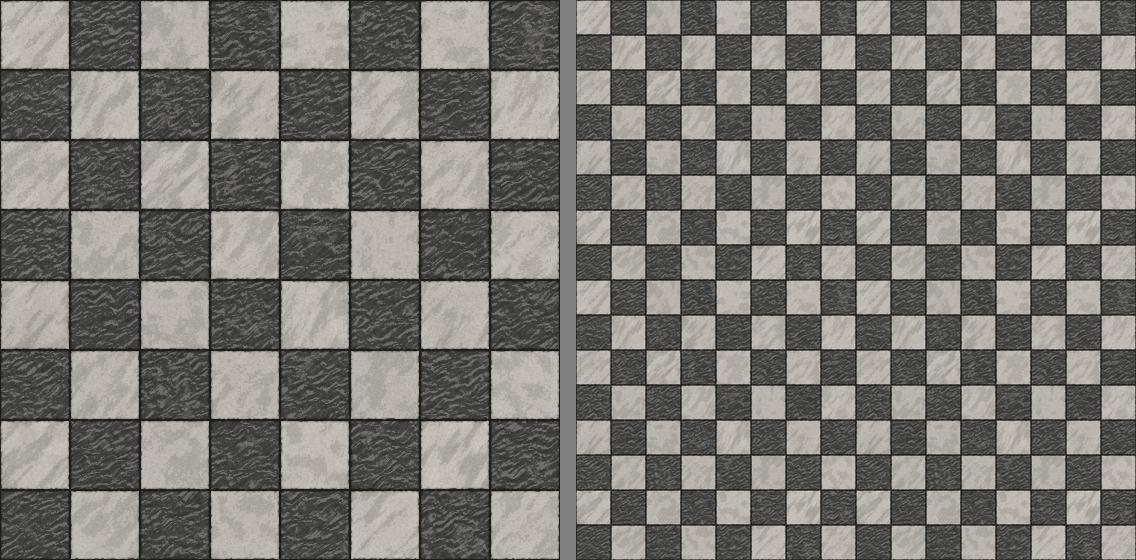
Left: one tile. Right: repeated 2 by 2.
Give the GLSL for this pattern, as a three.js fragment shader.

```glsl
// Checkerboard of 8 by 8 stone tiles, pale veined stone against dark slate.
// Each tile seeds its own value noise: streaks and clouds on the pale stone,
// embossed ridges on the slate. A worn dark joint wraps across the borders.
varying vec2 vUv;

const float TILES = 8.0;
const float WIDE_PERIOD = 512.0;
const float WEAR_PERIOD = 240.0;

const vec3 PALE_HIGH = vec3(0.75, 0.73, 0.705);
const vec3 PALE_LOW = vec3(0.63, 0.615, 0.59);
const vec3 SLATE_BASE = vec3(0.255, 0.255, 0.25);
const vec3 SLATE_RIDGE = vec3(0.43, 0.425, 0.415);
const vec3 JOINT = vec3(0.11, 0.11, 0.105);

float hash(vec2 p) {
  vec3 q = fract(vec3(p.xyx) * 0.1031);
  q += dot(q, q.yzx + 33.33);
  return fract((q.x + q.y) * q.z);
}

mat2 rotation(float angle) {
  float c = cos(angle), s = sin(angle);
  return mat2(c, -s, s, c);
}

// Value noise that wraps after a whole number of cells
float noise(vec2 p, float period, float seed) {
  vec2 cell = floor(p);
  vec2 f = fract(p);
  f = f * f * (3.0 - 2.0 * f);
  vec2 shift = seed * vec2(37.0, 91.0);
  vec2 lo = mod(cell, period) + shift;
  vec2 hi = mod(cell + 1.0, period) + shift;
  float bottom = mix(hash(lo), hash(vec2(hi.x, lo.y)), f.x);
  float top = mix(hash(vec2(lo.x, hi.y)), hash(hi), f.x);
  return mix(bottom, top, f.y);
}

float fbm(vec2 p, float seed) {
  float sum = 0.0, weight = 0.5;
  for (int i = 0; i < 4; i++) {
    sum += weight * noise(p, WIDE_PERIOD, seed);
    p = p * 2.03 + 17.1;
    weight *= 0.5;
  }
  return sum / 0.9375;
}

// Pale stone: diagonal streaks or clouds, broken up by fine grain
vec3 paleStone(vec2 p, float seed) {
  float streakiness = hash(vec2(seed, 5.0));
  float angle = mix(0.75, 1.05, hash(vec2(seed, 9.0)));
  float cloud = fbm(p * 5.0, seed);
  float streak = fbm(rotation(angle) * p * vec2(3.0, 11.0), seed + 64.0);
  float grain = noise(p * 44.0, WIDE_PERIOD, seed) - 0.5;
  float mark = mix(cloud, streak, 0.15 + 0.75 * streakiness);
  float stain = smoothstep(0.46, 0.60, mark + grain * 0.26);
  float tone = (cloud - 0.5) * 0.08 + grain * 0.07;
  return mix(PALE_HIGH, PALE_LOW, stain * 0.85) + tone;
}

// Slate: ridges lit from one side, with a scuffed patch on some tiles
vec3 slate(vec2 p, float seed) {
  vec2 flow = rotation(0.45) * p * vec2(9.0, 20.0);
  flow += 1.5 * noise(p * 6.0, WIDE_PERIOD, seed + 64.0);
  float relief = fbm(flow, seed) - fbm(flow + vec2(0.2, 0.45), seed);
  float grain = noise(p * 46.0, WIDE_PERIOD, seed) - 0.5;
  float ridge = smoothstep(-0.01, 0.20, relief + grain * 0.11);
  float patchArea = smoothstep(0.60, 0.78, noise(p * 3.0, WIDE_PERIOD, seed + 128.0));
  float scuff = patchArea * smoothstep(0.50, 0.64, fbm(p * 15.0, seed + 192.0));
  float light = clamp(ridge + 0.5 * scuff, 0.0, 1.0);
  float hollow = smoothstep(0.06, 0.22, -relief);
  return mix(SLATE_BASE, SLATE_RIDGE, light) - 0.04 * hollow + grain * 0.04;
}

// Distance to the nearest tile border, in tile widths
float borderDistance(vec2 p) {
  vec2 d = min(p, 1.0 - p);
  return min(d.x, d.y);
}

void main() {
  vec2 grid = vUv * TILES;
  vec2 cell = mod(floor(grid), TILES);
  vec2 p = fract(grid);
  float seed = cell.x + cell.y * TILES;
  bool isPale = mod(cell.x + cell.y, 2.0) > 0.5;

  // Stone, with a slight change of tone from tile to tile
  vec3 color = isPale ? paleStone(p, seed) : slate(p, seed);
  color *= 0.98 + 0.04 * hash(vec2(seed, 3.0));

  // Worn joint and the shaded rim beside it
  float wear = noise(vUv * WEAR_PERIOD, WEAR_PERIOD, 7.0) - 0.5;
  float d = borderDistance(p) + wear * 0.016;
  color *= mix(0.78, 1.0, smoothstep(0.012, 0.045, d));
  color = mix(JOINT, color, smoothstep(0.008, 0.024, d));

  gl_FragColor = vec4(color, 1.0);
}
```
